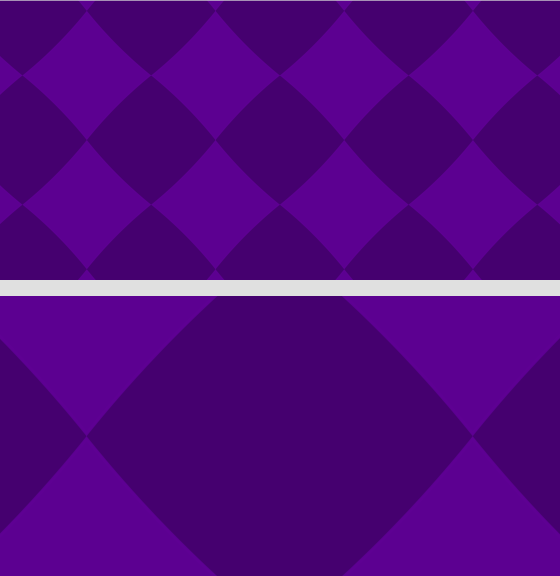
Top, the full canvas; bottom, a detail of the centre.
A Shadertoy shader for this pattern:

```glsl
// Harlequin check of light purple lozenges with slightly hollow sides on dark purple.
// One lozenge per cell is a curved diamond distance, repeated with fract;
// a faint rim follows its sides and a thin pale strip closes the top edge.

const vec3 DARK_PURPLE  = vec3(0.270, 0.0, 0.435);
const vec3 LIGHT_PURPLE = vec3(0.360, 0.0, 0.570);
const vec3 RIM_PURPLE   = vec3(0.390, 0.0, 0.590);
const vec3 PALE_STRIP   = vec3(0.80, 0.78, 0.82);

const vec2 CELL_SIZE    = vec2(0.4597, 0.4615);  // in canvas heights
const vec2 FIRST_CENTRE = vec2(0.3100, 0.2690);
const float HOLLOW      = 0.24;                  // 0 gives straight sides
const float RIM_WIDTH   = 0.0025;
const float STRIP_WIDTH = 0.0026;

// Position relative to the centre of the nearest cell.
vec2 repeatCell(vec2 p, vec2 centre, vec2 size) {
    return (fract((p - centre) / size + 0.5) - 0.5) * size;
}

// Approximate signed distance to a diamond whose sides bend inwards.
float hollowDiamond(vec2 p, vec2 halfSize, float hollow) {
    vec2 a = abs(p) / halfSize;
    float level = a.x + a.y + hollow * a.x * a.y - 1.0;
    vec2 slope = (1.0 + hollow * a.yx) / halfSize;
    return level / length(slope);
}

// Antialiased coverage of the region where d is negative.
float coverage(float d, float pixel) {
    return 1.0 - smoothstep(-0.7 * pixel, 0.7 * pixel, d);
}

void mainImage(out vec4 fragColor, in vec2 fragCoord) {
    float pixel = 1.0 / iResolution.y;
    vec2 p = fragCoord * pixel;

    // Lozenges
    vec2 cell = repeatCell(p, FIRST_CENTRE, CELL_SIZE);
    float d = hollowDiamond(cell, 0.5 * CELL_SIZE, HOLLOW);
    vec3 color = mix(DARK_PURPLE, LIGHT_PURPLE, coverage(d, pixel));

    // Faint rim just inside the sides
    float rim = coverage(abs(d + RIM_WIDTH) - 0.5 * RIM_WIDTH, pixel);
    color = mix(color, RIM_PURPLE, 0.35 * rim);

    // Pale strip along the top
    float strip = clamp((p.y + 0.5 * pixel - 1.0 + STRIP_WIDTH) / pixel, 0.0, 1.0);
    color = mix(color, PALE_STRIP, strip);

    fragColor = vec4(color, 1.0);
}
```
